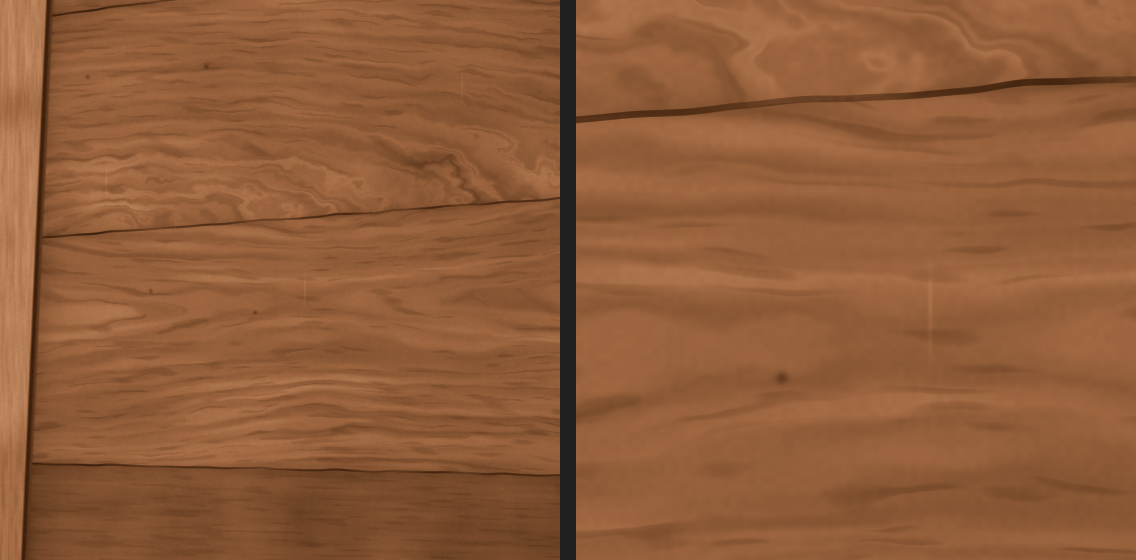
Left, the full canvas; right, a detail of the centre.
Give the GLSL for this texture, as a WebGL 2 fragment shader.

```glsl
#version 300 es
precision highp float;
// Brown oak boards with flowing cathedral grain beside an upright stile.

uniform vec2 u_resolution;
out vec4 fragColor;

const vec3 DARK_WOOD = vec3(0.29, 0.16, 0.07);
const vec3 MID_WOOD = vec3(0.62, 0.40, 0.25);
const vec3 PALE_WOOD = vec3(0.77, 0.55, 0.39);
const float PANEL_TONE = 0.598;    // tones are red levels along the wood ramp
const float LOW_BOARD_TONE = 0.485;
const float STILE_TONE = 0.715;
const float GROOVE_TONE = 0.24;
const float GROOVE_WIDTH = 0.012;
const float SEAM_WIDTH = 0.0021;
const float RING_RATE = 36.0;
const float RING_CONTRAST = 0.075;
const int SPECK_COUNT = 7;

float hash(vec2 p) {
  vec3 q = fract(p.xyx * 0.1031);
  q += dot(q, q.yzx + 33.33);
  return fract((q.x + q.y) * q.z);
}

float noise(vec2 p) {
  vec2 i = floor(p), f = fract(p);
  f = f * f * (3.0 - 2.0 * f);
  return mix(mix(hash(i), hash(i + vec2(1, 0)), f.x),
             mix(hash(i + vec2(0, 1)), hash(i + vec2(1, 1)), f.x), f.y);
}

float fbm(vec2 p) {
  float sum = 0.0, amp = 0.5;
  for (int i = 0; i < 4; i++) {
    sum += amp * noise(p);
    p = p * 2.03 + 17.3;
    amp *= 0.5;
  }
  return sum / 0.9375;
}

vec3 woodRamp(float tone) {
  vec3 c = mix(DARK_WOOD, MID_WOOD, (tone - DARK_WOOD.r) / (MID_WOOD.r - DARK_WOOD.r));
  vec3 pale = mix(MID_WOOD, PALE_WOOD, (tone - MID_WOOD.r) / (PALE_WOOD.r - MID_WOOD.r));
  return max(tone < MID_WOOD.r ? c : pale, 0.02);
}

// Board joints as heights over x
float lowSeam(float x) { return mix(0.174, 0.151, x); }
float midSeam(float x) { return 0.571 + 0.075 * x; }
float topSeam(float x) { return 0.961 + 0.13 * x; }

// Fibres and pores that follow the contours of a growth field
float fibres(vec2 p, float field, float seed) {
  float along = p.x + 1.5 * p.y + seed;
  float broad = noise(vec2(along * 2.5, field * 42.0 + seed)) - 0.5;
  float fine = noise(vec2(along * 7.0, field * 135.0 + seed)) - 0.5;
  float pore = smoothstep(0.6, 0.92, noise(vec2(along * 20.0, field * 200.0 + seed)));
  return 0.075 * broad + 0.07 * fine - 0.065 * pore;
}

// Growth rings: a soft rise in tone, then a dark late-wood line
float rings(float field, float wander) {
  float s = fract(field * RING_RATE + wander);
  return smoothstep(0.0, 0.6, s) * (1.0 - smoothstep(0.78, 1.0, s)) - 0.5;
}

float seamMask(float d, vec2 p, float px) {
  d += 0.003 * (noise(vec2(p.x * 30.0, 4.0)) - 0.5);
  float line = 1.0 - smoothstep(SEAM_WIDTH - px, SEAM_WIDTH + px, abs(d));
  float shade = 0.22 * exp(-abs(d) * 110.0);
  return max(line * mix(0.5, 1.0, noise(vec2(p.x * 18.0, 9.0))), shade);
}

float panelTone(vec2 p, float px) {
  float aboveMid = p.y - midSeam(p.x);
  float blotch = fbm(p * vec2(5.0, 7.0) + 3.0) - 0.5;
  float tone = PANEL_TONE + 0.10 * blotch - 0.045 * smoothstep(0.45, 1.0, p.x);

  if (p.y < lowSeam(p.x)) {              // plain, dim lower board
    tone += LOW_BOARD_TONE - PANEL_TONE + 0.14 * (fbm(p * vec2(9.0, 5.0)) - 0.5);
    tone += 0.6 * fibres(p, p.y + 0.02 * p.x, 31.0);
  } else if (aboveMid < 0.0) {           // opposed V-shaped figure
    float v = p.y - 0.44 - 0.03 * p.x;
    float field = sqrt(v * v + 0.0006) - 0.09 * sqrt((p.x - 0.55) * (p.x - 0.55) + 0.01);
    field += 0.045 * (fbm(p * vec2(5.0, 14.0)) - 0.5);
    float strength = smoothstep(0.25, 0.75, noise(p * vec2(5.0, 16.0) + 8.0));
    tone += fibres(p, field, 11.0) + RING_CONTRAST * strength * rings(field, 0.2);
  } else {                               // nested scalloped arches
    float nearHeart = exp(-aboveMid * 9.0);
    vec2 q = vec2((p.x - 0.2) * 0.27, aboveMid);
    q += (0.01 + 0.055 * nearHeart) * (fbm(p * vec2(15.0, 21.0)) - 0.5);
    float field = length(q);
    float strength = 0.25 + 1.1 * nearHeart * smoothstep(0.1, 0.6, noise(p * 9.0));
    tone += fibres(p, field, 21.0) + RING_CONTRAST * strength * rings(field, 0.0);
    tone += 0.12 * nearHeart * (noise(p * vec2(17.0, 13.0)) - 0.45);
  }

  // Small dark knots and pale scuffs
  for (int i = 0; i < SPECK_COUNT; i++) {
    float k = float(i);
    vec2 d = p - vec2(0.15 + 0.8 * hash(vec2(k, 5.0)), hash(vec2(k, 12.0)));
    float spot = exp(-dot(d, d) / 0.000014);
    float scuff = exp(-d.x * d.x / 0.000002 - d.y * d.y / 0.0006);
    tone += i % 2 == 0 ? -0.17 * spot : 0.06 * scuff;
  }

  float seams = max(seamMask(p.y - lowSeam(p.x), p, px), seamMask(aboveMid, p, px));
  seams = max(seams, seamMask(p.y - topSeam(p.x), p, px));
  return mix(tone, GROOVE_TONE, seams);
}

float stileTone(vec2 p) {
  float grain = noise(vec2(p.x * 170.0, p.y * 9.0)) + noise(vec2(p.x * 320.0, p.y * 28.0)) - 1.0;
  float band = exp(-pow((p.y - 0.81) / 0.04, 2.0));
  float foot = 1.0 - smoothstep(0.19, 0.27, p.y);
  return STILE_TONE + 0.065 * grain - 0.08 * band - 0.09 * foot;
}

void main() {
  vec2 p = gl_FragCoord.xy / u_resolution;
  float px = 1.0 / min(u_resolution.x, u_resolution.y);
  float fromStile = p.x - (0.038 + 0.045 * p.y);

  // Panel with the shadow cast by the stile, then groove, then stile
  float tone = panelTone(p, px) - 0.10 * exp(-max(fromStile - GROOVE_WIDTH, 0.0) * 38.0);
  float groove = GROOVE_TONE + 0.12 * smoothstep(0.4, 0.8, fromStile / GROOVE_WIDTH);
  tone = mix(groove, tone, smoothstep(-1.5 * px, 1.5 * px, fromStile - GROOVE_WIDTH));
  tone = mix(stileTone(p), tone, smoothstep(-1.5 * px, 1.5 * px, fromStile));
  tone += 0.02 * (noise(p * 260.0) - 0.5);
  fragColor = vec4(woodRamp(tone), 1.0);
}
```
